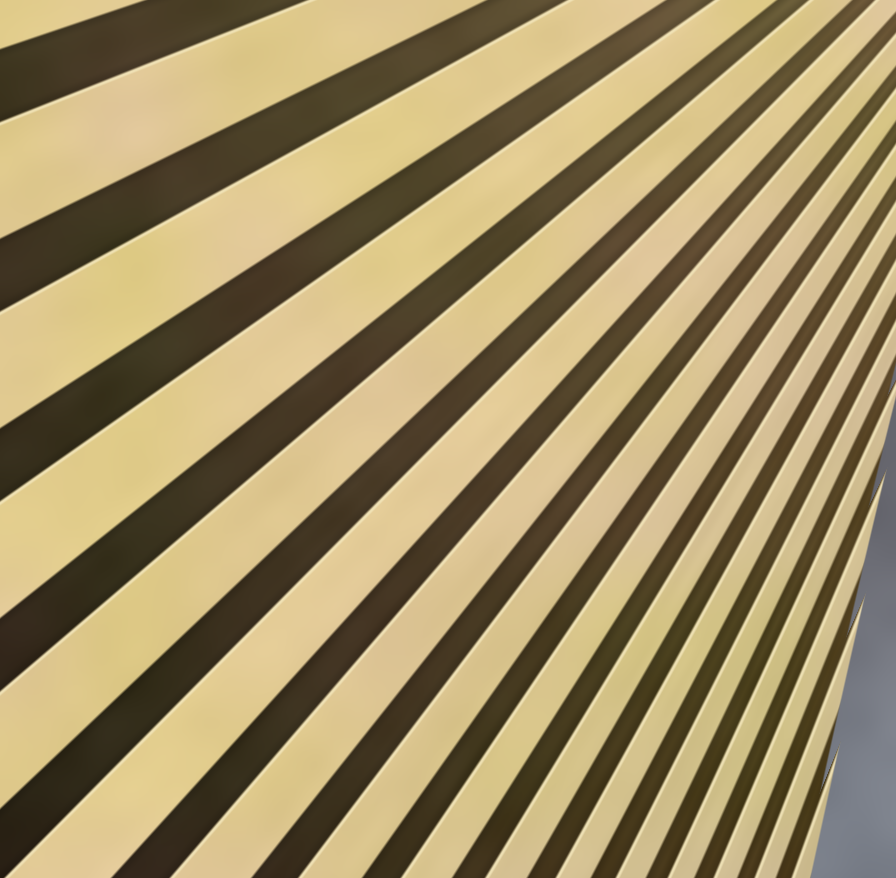
Write a Shadertoy shader that draws this pattern.

```glsl
// Pale timber slats with dark gaps, fanning out from a vanishing point beyond
// the upper right corner. The slope of each ray is turned into a slat number,
// then gaps, lit edges, soft mottling and a stepped grey outline are added.

float hash(vec2 p) {
    return fract(sin(dot(p, vec2(127.1, 311.7))) * 43758.5);
}

float noise(vec2 p) {
    vec2 i = floor(p), f = fract(p);
    f = f * f * (3.0 - 2.0 * f);
    return mix(mix(hash(i), hash(i + vec2(1, 0)), f.x),
               mix(hash(i + vec2(0, 1)), hash(i + vec2(1, 1)), f.x), f.y);
}

// Solves slope = 0.338 + 0.1525 k + c k^4 for the slat number k.
float slatNumber(float slope) {
    const float c = 5.26e-6;
    float k = (slope - 0.338) / 0.165;
    for (int i = 0; i < 5; i++) {
        float error = 0.338 + 0.1525 * k + c * k * k * k * k - slope;
        k -= error / (0.1525 + 4.0 * c * k * k * k);
    }
    return k;
}

void mainImage(out vec4 fragColor, in vec2 fragCoord) {
    // Canvas width is one unit, y runs downward
    vec2 uv = fragCoord / iResolution.xy;
    vec2 p = vec2(uv.x, 0.98 * (1.0 - uv.y));

    // Fan of rays
    vec2 ray = vec2(1.387 - p.x, p.y + 0.414);
    float slope = ray.y / ray.x;
    float k = slatNumber(slope);
    float density = length(vec2(dFdx(k), dFdy(k))) * iResolution.x;
    float soft = max(0.0018, 0.8 / iResolution.x);

    // Signed distances to the gap and to the lit upper edge of the slat
    float gapWidth = mix(0.385, 0.435, smoothstep(1.0, 2.0, slope));
    float centred = fract(k - 0.5 * gapWidth + 0.5) - 0.5;
    float gapDistance = (abs(centred) - 0.5 * gapWidth) / density;
    float litDistance = (centred - 0.5 * gapWidth) / density;
    float slat = smoothstep(-soft, soft, gapDistance);
    float lit = 1.0 - smoothstep(0.0005, 0.0032, abs(litDistance - 0.0017));

    // Mottling, stretched along the rays
    float id = floor(k);
    float grain = noise(vec2(k * 5.0, length(ray) * 9.0)) - 0.5;
    float cloud = noise(p * 7.0 + 3.0) - 0.5;
    float blotch = noise(p * 26.0) - 0.5;
    float lowerRight = smoothstep(0.75, 1.5, p.x + 0.6 * p.y);

    // Slats: warm cream, paler toward the lower right
    vec3 wood = mix(vec3(0.875, 0.785, 0.56), vec3(0.81, 0.745, 0.56), lowerRight);
    wood += 0.025 * (hash(vec2(id, 4.0)) - 0.5) + 0.025 * grain + 0.015 * blotch;
    wood += cloud * vec3(0.01, -0.015, 0.09);
    wood = mix(wood, vec3(0.95, 0.90, 0.73), 0.85 * lit);

    // Gaps: nearly black at lower left, brown toward the upper right
    float glow = 0.62 * p.x + 0.38 * (0.98 - p.y);
    vec3 gap = mix(vec3(0.155, 0.125, 0.075), vec3(0.44, 0.37, 0.235), glow);
    gap += lowerRight * vec3(-0.01, -0.02, -0.06);
    gap += cloud * vec3(0.03, -0.015, 0.02) + 0.03 * grain + 0.02 * blotch;
    gap *= 1.0 - 0.15 * smoothstep(0.012, 0.0, abs(gapDistance));

    vec3 color = mix(gap, wood, slat);

    // Stepped outline where the slats end against grey
    float step01 = fract(k - gapWidth);
    float saw = step01 * smoothstep(1.0, 0.92, step01);
    float outline = p.x - 1.004 + 0.17 * (p.y - 0.436) + 0.013 * saw;
    vec3 grey = mix(vec3(0.38, 0.38, 0.41), vec3(0.48, 0.50, 0.54),
                    smoothstep(0.5, 0.95, p.y));
    grey += 0.08 * cloud + 0.03 * blotch;
    color = mix(color, grey, smoothstep(-soft, soft, outline));

    fragColor = vec4(color, 1.0);
}
```
